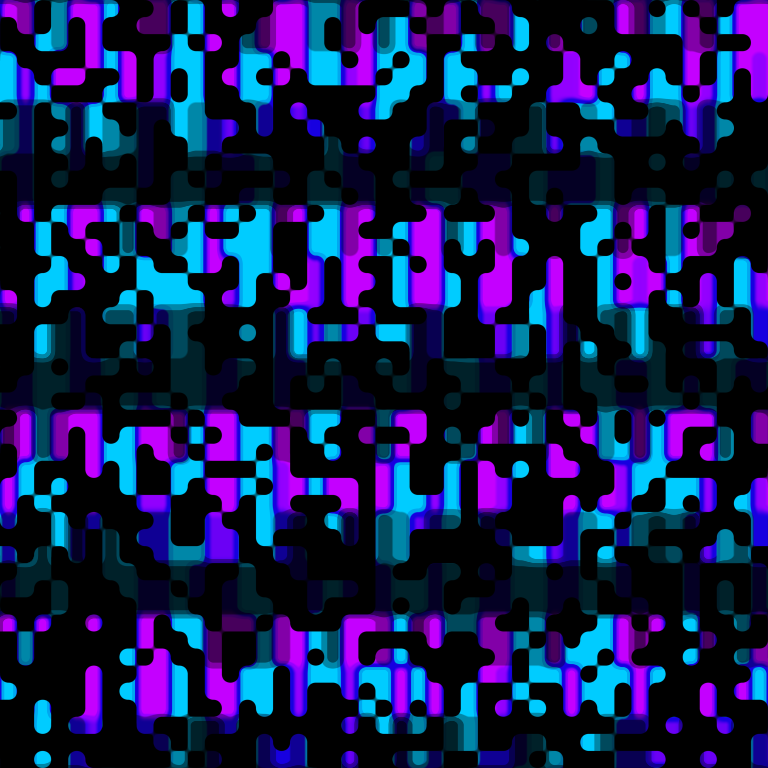
Give the GLSL for this pattern, as a WebGL 1 fragment shader.

```glsl
precision highp float;

uniform vec2 u_resolution;

const float CELLS = 45.0;          // grid cells along the canvas height
const float BLOCK_ROWS = 3.0;      // rows that share one brightness band
const float HUE_PERIOD = 4.0;      // columns per magenta and cyan pair
const float FILL = 0.475;          // share of occupied cells
const float HUE_FLIP = 0.13;       // chance that a column swaps its hue
const float STEP_SOFTNESS = 0.1;   // blur between brightness levels

const vec3 MAGENTA = vec3(0.77, 0.0, 1.0);
const vec3 VIOLET = vec3(0.58, 0.0, 1.0);
const vec3 BLUE = vec3(0.09, 0.0, 0.88);
const vec3 AZURE = vec3(0.0, 0.66, 0.94);
const vec3 CYAN = vec3(0.0, 0.8, 1.0);

float hash(vec2 p) {
  p = fract(p * vec2(0.1031, 0.1137));
  p += dot(p, p.yx + 33.33);
  return fract((p.x + p.y) * p.x * 91.7);
}

// Traits of one cell: x = occupied, y = hue (0 magenta .. 1 cyan), z = level 0..3
vec3 cellTraits(vec2 cell) {
  float block = floor(cell.y / BLOCK_ROWS);
  float band = mod(block, 4.0);
  vec2 key = vec2(cell.x, block);
  float variation = hash(key + vec2(71.0, 13.0));

  float occupied = step(hash(cell + 7.0), FILL);
  float isCyan = step(HUE_PERIOD * 0.5, mod(cell.x, HUE_PERIOD));
  isCyan = abs(isCyan - step(hash(key + vec2(29.0, 57.0)), HUE_FLIP));

  float warmHue = 0.0;
  float level = 3.0;
  if (band < 0.5) {                 // mixed band
    level = 1.0 + step(0.2, variation) + step(0.42, variation);
  } else if (band < 1.5) {          // bright band
    warmHue = 0.2 * step(0.6, variation);
  } else if (band < 2.5) {          // cooling band
    warmHue = mix(0.46, 0.28, step(0.75, variation));
    level = step(0.2, variation) + step(0.4, variation) + step(0.62, variation);
  } else {                          // dim band
    warmHue = 0.42;
    level = 0.0;
  }
  return vec3(occupied, mix(warmHue, 1.0, isCyan), level);
}

// Smooth blend of the four nearest cells; its half level rounds the corners
vec3 blendedTraits(vec2 p) {
  vec2 corner = floor(p - 0.5);
  vec2 f = smoothstep(0.0, 1.0, p - 0.5 - corner);
  vec3 lower = mix(cellTraits(corner), cellTraits(corner + vec2(1.0, 0.0)), f.x);
  vec3 upper = mix(cellTraits(corner + vec2(0.0, 1.0)), cellTraits(corner + 1.0), f.x);
  return mix(lower, upper, f.y);
}

// Magenta through violet and blue, then a crisp change to cyan
vec3 hueRamp(float hue) {
  vec3 color = mix(MAGENTA, VIOLET, smoothstep(0.08, 0.16, hue));
  color = mix(color, BLUE, smoothstep(0.18, 0.44, hue));
  color = mix(color, AZURE, smoothstep(0.58, 0.68, hue));
  return mix(color, CYAN, smoothstep(0.82, 0.88, hue));
}

float softStep(float edge, float x) {
  return smoothstep(edge - STEP_SOFTNESS, edge + STEP_SOFTNESS, x);
}

float brightness(float level) {
  return 0.16 + 0.2 * softStep(0.5, level)
              + 0.3 * softStep(1.5, level)
              + 0.34 * softStep(2.5, level);
}

void main() {
  // Grid rows count downward from the top edge
  vec2 p = gl_FragCoord.xy / u_resolution.y * CELLS;
  p.y = CELLS - p.y;

  vec3 traits = blendedTraits(p);
  float edge = CELLS / u_resolution.y;
  float mask = smoothstep(0.5 - edge, 0.5 + edge, traits.x);

  vec3 color = hueRamp(traits.y) * brightness(traits.z);
  gl_FragColor = vec4(color * mask, 1.0);
}
```
